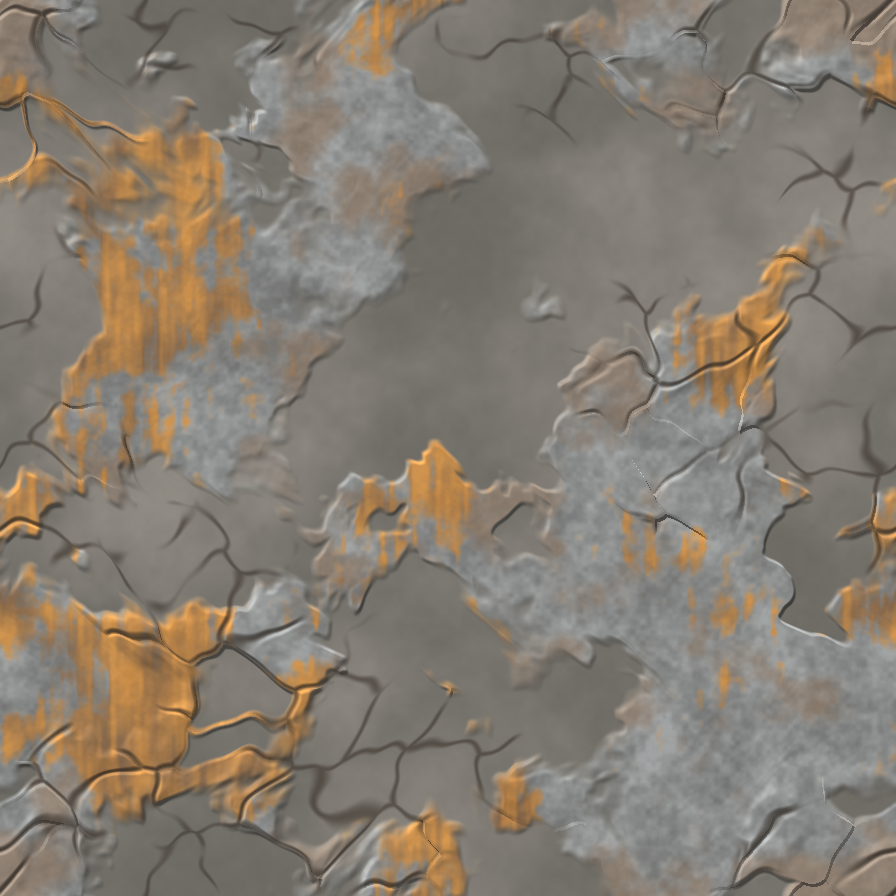
Give the GLSL for this texture, as a three.js fragment shader.

```glsl
// Weathered grey metal with peeling blue-grey paint, streaked rust and cracked flakes; tiles.
varying vec2 vUv;

const float TAU = 6.2831853;
const vec2 LIGHT_DIR = vec2(-0.5, 0.87);
const float RELIEF_STEP = 0.004;

const vec3 METAL_DARK = vec3(0.43, 0.42, 0.395);
const vec3 METAL_LIGHT = vec3(0.56, 0.54, 0.51);
const vec3 PAINT_DARK = vec3(0.47, 0.475, 0.47);
const vec3 PAINT_LIGHT = vec3(0.62, 0.63, 0.63);
const vec3 STAIN = vec3(0.55, 0.46, 0.38);
const vec3 RUST_DARK = vec3(0.53, 0.39, 0.26);
const vec3 RUST_LIGHT = vec3(0.83, 0.56, 0.25);
const vec3 CRACK_SHADE = vec3(0.23, 0.20, 0.17);

struct Surface {
  float paint;   // coverage of the peeling layer
  float crack;   // darkness of the gaps between flakes
  float height;
};

float hash(vec2 p) {
  vec3 q = fract(p.xyx * 0.1031);
  q += dot(q, q.yzx + 33.33);
  return fract((q.x + q.y) * q.z);
}

// Value noise that wraps after one canvas; period holds whole numbers.
float noise(vec2 p, vec2 period, float seed) {
  p *= period;
  vec2 i = floor(p);
  vec2 f = fract(p);
  f = f * f * f * (f * (f * 6.0 - 15.0) + 10.0);
  vec2 lo = mod(i, period) + seed * 17.0;
  vec2 hi = mod(i + 1.0, period) + seed * 17.0;
  return mix(mix(hash(lo), hash(vec2(hi.x, lo.y)), f.x),
             mix(hash(vec2(lo.x, hi.y)), hash(hi), f.x), f.y);
}

float fbm(vec2 p, vec2 period, float seed) {
  float sum = 0.0, weight = 1.0, total = 0.0;
  for (int k = 0; k < 5; k++) {
    sum += weight * noise(p, period, seed + float(k));
    total += weight;
    weight *= 0.56;
    period *= 2.0;
  }
  return sum / total;
}

// Layered sines with whole frequencies bend the domain and keep it periodic.
vec2 bend(vec2 p, float amount) {
  float freq = 2.0;
  for (int k = 0; k < 4; k++) {
    p += amount / freq * sin(TAU * (freq * p.yx + vec2(0.31, 0.73) * float(k + 1)));
    freq = freq * 2.0 + 1.0;
  }
  return p;
}

// Wrapping cellular noise: x = gap to the border, y = cell id, zw = offset from the centre.
vec4 cells(vec2 p, vec2 period, float seed) {
  p *= period;
  vec2 base = floor(p);
  vec2 nearestOffset = vec2(0.0);
  float nearest = 8.0, second = 8.0, id = 0.0;
  for (int y = -1; y <= 1; y++) {
    for (int x = -1; x <= 1; x++) {
      vec2 cell = base + vec2(float(x), float(y));
      vec2 key = mod(cell, period) + seed * 17.0;
      vec2 offset = p - cell - vec2(hash(key), hash(key + 91.0));
      float d = length(offset);
      if (d < nearest) {
        second = nearest;
        nearest = d;
        nearestOffset = offset;
        id = hash(key + 47.0);
      } else {
        second = min(second, d);
      }
    }
  }
  return vec4(second - nearest, id, nearestOffset);
}

Surface surfaceAt(vec2 p) {
  vec2 q = bend(p, 0.05);
  float softness = mix(0.008, 0.06, noise(p, vec2(7.0), 61.0));
  float paint = smoothstep(-softness, softness, fbm(q, vec2(5.0), 3.0) - 0.465);

  // Curled flakes appear in a few zones, and some have fallen off.
  float zone = smoothstep(0.54, 0.62, fbm(q, vec2(4.0), 24.0));
  vec2 ragged = q + 0.022 * (vec2(noise(q, vec2(19.0), 8.0), noise(q, vec2(19.0), 9.0)) - 0.5);
  vec4 flake = cells(ragged, vec2(11.0, 13.0), 5.0);
  float body = smoothstep(0.0, 0.12, flake.x);
  float broken = smoothstep(0.3, 0.6, noise(q, vec2(14.0), 33.0));
  vec2 tilt = vec2(cos(TAU * flake.y), sin(TAU * flake.y));
  paint *= 1.0 - zone * step(flake.y, 0.28) * body;

  float crack = zone * broken * (1.0 - smoothstep(0.0, 0.11, flake.x));
  float lift = zone * (0.8 * body * broken + 0.9 * dot(flake.zw, tilt));
  float bumps = 0.5 * fbm(q, vec2(23.0), 70.0);
  return Surface(paint, crack, paint * (0.55 + lift + bumps));
}

void main() {
  vec2 p = vUv;
  Surface here = surfaceAt(p);
  Surface lightward = surfaceAt(p + LIGHT_DIR * RELIEF_STEP);
  float relief = clamp(here.height - lightward.height, -0.8, 0.6);

  float grain = 0.6 * noise(p, vec2(85.0), 11.0) + 0.4 * noise(p, vec2(170.0), 12.0);
  float streak = 0.65 * noise(p, vec2(110.0, 13.0), 14.0) + 0.35 * noise(p, vec2(190.0, 30.0), 15.0);
  float mottle = fbm(p, vec2(15.0), 40.0);

  // Smooth metal, grainy paint with brown stains, then vertically streaked rust.
  vec3 metal = mix(METAL_DARK, METAL_LIGHT, smoothstep(0.25, 0.75, fbm(p, vec2(4.0), 50.0)));
  vec3 paint = mix(PAINT_DARK, PAINT_LIGHT, clamp(0.5 + 0.8 * (grain - 0.5) + 1.5 * (mottle - 0.5), 0.0, 1.0));
  paint = mix(paint, STAIN, 0.65 * smoothstep(0.48, 0.68, fbm(p, vec2(9.0), 80.0)));
  float rustField = fbm(bend(p, 0.04), vec2(6.0), 90.0) + 0.2 * (streak - 0.5) + 0.12 * (grain - 0.5);
  float rustAmount = smoothstep(0.48, 0.61, rustField);
  vec3 rust = mix(RUST_DARK, RUST_LIGHT, clamp(0.5 + 1.1 * (streak - 0.5) + 1.8 * (mottle - 0.5), 0.0, 1.0));

  vec3 color = mix(metal, mix(paint, rust, 0.85 * rustAmount), here.paint);
  color *= 1.0 + 0.55 * relief + 0.04 * (grain - 0.5);
  color = mix(color, CRACK_SHADE, 0.6 * here.crack);
  gl_FragColor = vec4(color, 1.0);
}
```
